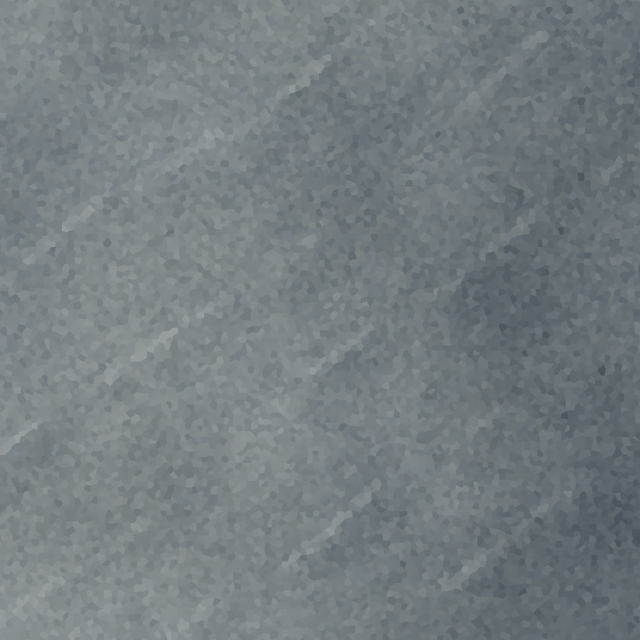
Give the GLSL for this texture, as a WebGL 1 fragment shader.

```glsl
precision highp float;
uniform vec2 u_resolution;

const vec3 DARK_SLATE = vec3(0.340, 0.380, 0.403);
const vec3 PALE_SLATE = vec3(0.560, 0.586, 0.594);
const vec3 COOL_TINT = vec3(-0.010, -0.001, 0.010);
const float CELLS = 104.0;         // grains across the canvas
const float JITTER = 0.95;
const float EDGE_SOFTNESS = 0.11;  // in grain widths
const float LEFT_TONE = 0.78;
const float RIGHT_DROP = 0.62;
const float CLOUD_AMOUNT = 0.62;
const float FOLD_AMOUNT = 0.32;
const float GRAIN_AMOUNT = 0.25;
const float SPECK_AMOUNT = 0.20;
const float SPECK_SHARE = 0.008;
const int STREAKS = 16;
const float STREAK_ANGLE = 0.67;
const float STREAK_WIDTH = 0.0085;
const float STREAK_LIGHT = 0.42;
const float STREAK_SHADE = 0.11;

float hash(vec2 p) {
  vec3 q = fract(p.xyx * 0.1031);
  q += dot(q, q.yzx + 33.33);
  return fract((q.x + q.y) * q.z);
}

vec2 hash2(vec2 p) {
  return vec2(hash(p), hash(p + 71.7));
}

float noise(vec2 p) {
  vec2 i = floor(p);
  vec2 f = fract(p);
  f = f * f * (3.0 - 2.0 * f);
  return mix(mix(hash(i), hash(i + vec2(1.0, 0.0)), f.x),
             mix(hash(i + vec2(0.0, 1.0)), hash(i + 1.0), f.x), f.y);
}

// Layered noise centred on zero
float clouds(vec2 p) {
  float sum = 0.0;
  float gain = 0.5;
  for (int i = 0; i < 4; i++) {
    sum += gain * (noise(p) - 0.5);
    p = p * 2.03 + 17.3;
    gain *= 0.5;
  }
  return sum;
}

vec2 turn(vec2 p, float angle) {
  float c = cos(angle);
  float s = sin(angle);
  return vec2(c * p.x + s * p.y, c * p.y - s * p.x);
}

// Thin pale creases, each with a faint shade below it
float streaks(vec2 p) {
  float sum = 0.0;
  for (int i = 0; i < STREAKS; i++) {
    float n = float(i);
    vec2 center = fract(n * vec2(0.7549, 0.5698) + vec2(0.48, 0.62));
    vec2 shape = hash2(vec2(n + 3.0, 9.0));
    vec2 q = turn(p - center, STREAK_ANGLE + 0.2 * (shape.x - 0.5));
    float along = abs(q.x) / mix(0.06, 0.20, shape.y);
    float taper = 1.0 - smoothstep(0.5, 1.0, along);
    float across = q.y / STREAK_WIDTH;
    float ridge = exp(-across * across);
    float shade = exp(-pow(across * 0.25 + 1.1, 2.0));
    float strength = mix(0.45, 1.0, hash(vec2(n, 27.0)));
    sum += taper * strength * (STREAK_LIGHT * ridge - STREAK_SHADE * shade);
  }
  return sum * mix(0.45, 1.3, noise(p * 22.0));
}

// One flat colour per grain
vec3 grainColor(vec2 site, vec2 id) {
  vec2 p = site / CELLS;
  float dim = smoothstep(0.25, 1.05, p.x + 0.3 * clouds(p * 2.5 + 40.0));
  float tone = LEFT_TONE - RIGHT_DROP * dim;
  tone += CLOUD_AMOUNT * clouds(p * 4.0 + 8.0);
  tone += FOLD_AMOUNT * clouds(turn(p, STREAK_ANGLE) * vec2(4.0, 15.0) + 60.0);
  tone += 0.5 * FOLD_AMOUNT * clouds(p * vec2(14.0, 2.5) + 90.0);
  tone += streaks(p);
  tone += GRAIN_AMOUNT * (hash(id + 11.0) + hash(id + 37.0) - 1.0);
  tone -= SPECK_AMOUNT * step(1.0 - SPECK_SHARE * (0.4 + 2.0 * dim), hash(id + 53.0));
  float tint = 0.8 * clouds(p * 5.0 + 120.0) + 0.7 * (hash(id + 83.0) - 0.5);
  return mix(DARK_SLATE, PALE_SLATE, clamp(tone, -0.25, 1.15)) + COOL_TINT * tint;
}

void main() {
  vec2 p = gl_FragCoord.xy / min(u_resolution.x, u_resolution.y) * CELLS;
  vec2 base = floor(p);

  // Nearest two grain centres
  float d1 = 100.0;
  float d2 = 100.0;
  vec2 site1, site2, id1, id2;
  for (int y = -2; y <= 2; y++) {
    for (int x = -2; x <= 2; x++) {
      vec2 id = base + vec2(float(x), float(y));
      vec2 site = id + 0.5 + JITTER * (hash2(id + 5.0) - 0.5);
      float d = dot(site - p, site - p);
      if (d < d1) {
        d2 = d1; site2 = site1; id2 = id1;
        d1 = d; site1 = site; id1 = id;
      } else if (d < d2) {
        d2 = d; site2 = site; id2 = id;
      }
    }
  }

  // Blend across the shared border
  float border = (d2 - d1) / (2.0 * max(distance(site1, site2), 0.001));
  float own = 0.5 + 0.5 * smoothstep(0.0, EDGE_SOFTNESS, border);
  vec3 color = mix(grainColor(site2, id2), grainColor(site1, id1), own);
  gl_FragColor = vec4(color, 1.0);
}
```
